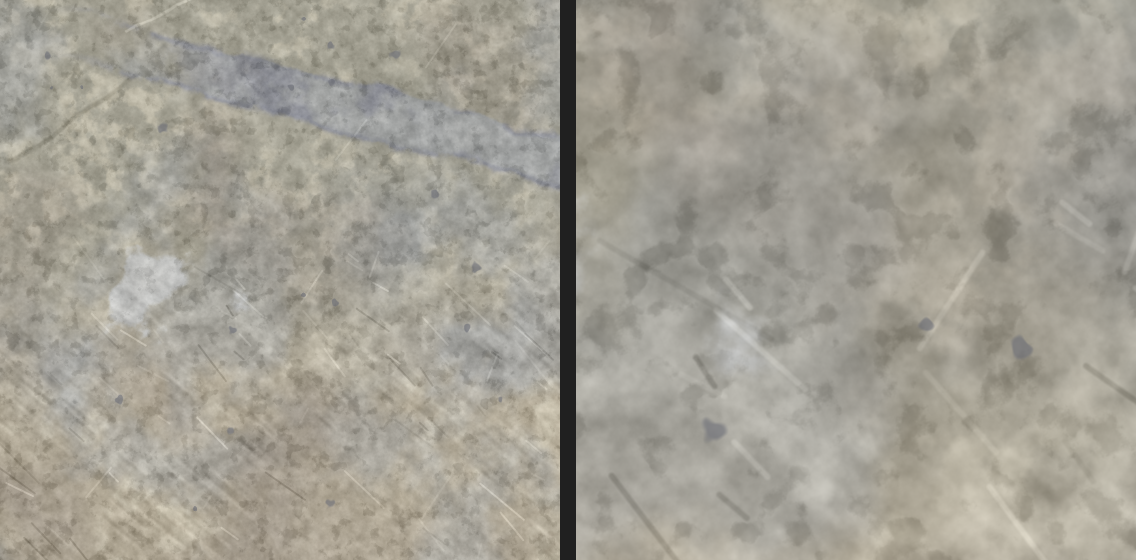
Left: the whole. Right: its middle third, enlarged.
A Shadertoy shader for this texture:

```glsl
// Worn concrete slab with a blue-grey repair band, stains, scuffs and scratches.

float hash(vec2 p) {
    return fract(sin(dot(p, vec2(127.1, 311.7))) * 43758.5);
}

float noise(vec2 p) {
    vec2 i = floor(p), f = fract(p);
    f = f * f * (3.0 - 2.0 * f);
    return mix(mix(hash(i), hash(i + vec2(1, 0)), f.x),
               mix(hash(i + vec2(0, 1)), hash(i + vec2(1, 1)), f.x), f.y);
}

float fbm(vec2 p) {
    float sum = 0.0, amp = 0.516;
    for (int i = 0; i < 5; i++) {
        sum += amp * noise(p);
        p = mat2(1.6, 1.2, -1.2, 1.6) * p + 17.3;
        amp *= 0.5;
    }
    return sum;
}

// Soft elliptical patch, 1 at the centre, rotated by angle.
float blob(vec2 p, vec2 centre, vec2 radius, float angle) {
    float c = cos(angle), s = sin(angle);
    vec2 q = mat2(c, -s, s, c) * (p - centre) / radius;
    return exp(-dot(q, q));
}

// Line between two points, tapering out to the given width.
float stroke(vec2 p, vec2 a, vec2 b, float width) {
    vec2 pa = p - a, ba = b - a;
    float t = clamp(dot(pa, ba) / dot(ba, ba), 0.0, 1.0);
    return 1.0 - smoothstep(width * 0.2, width, length(pa - ba * t));
}

// Scattered short strokes around one direction, below the height top.
float scratches(vec2 p, float count, float seed, float angle, float top, float size) {
    float sum = 0.0;
    for (float i = 0.0; i < count; i++) {
        vec2 id = vec2(i, seed);
        vec2 centre = vec2(hash(id), top * hash(id + 3.7));
        float turn = angle + 0.5 * (hash(id + 8.1) - 0.5);
        vec2 arm = size * (0.2 + pow(hash(id + 5.3), 2.0)) * vec2(cos(turn), sin(turn));
        float strength = 0.3 + 0.7 * hash(id + 1.9);
        sum = max(sum, strength * stroke(p, centre - arm, centre + arm, 0.0028));
    }
    return sum;
}

// Small irregular pits, one possible per grid cell.
float pits(vec2 p, float cells, float chance) {
    vec2 id = floor(p * cells);
    vec2 offset = fract(p * cells) - 0.3 - 0.4 * vec2(hash(id), hash(id + 4.1));
    float radius = 0.06 + 0.12 * hash(id + 9.2);
    float r = length(offset) + 0.12 * (noise(p * cells * 9.0) - 0.5);
    return step(hash(id + 2.6), chance) * (1.0 - smoothstep(radius * 0.5, radius, r));
}

void mainImage(out vec4 fragColor, in vec2 fragCoord) {
    vec2 p = fragCoord / iResolution.xy;
    const vec3 olive = vec3(0.65, 0.64, 0.585), tan_ = vec3(0.725, 0.69, 0.615);
    const vec3 brown = vec3(0.575, 0.54, 0.495), cream = vec3(0.76, 0.735, 0.66);
    const vec3 haze = vec3(0.62, 0.63, 0.635), slate = vec3(0.52, 0.53, 0.575);
    const vec3 chalk = vec3(0.755, 0.76, 0.76);

    float broad = fbm(p * 3.5 + 2.0);
    float medium = fbm(p * 13.0 + 7.0);
    float mottle = fbm(p * 34.0);
    float fine = fbm(p * 75.0 + 31.0);
    vec2 wobble = vec2(medium, fbm(p * 13.0 + 43.0)) - 0.5;
    vec2 warped = p + 0.1 * wobble;

    // Greenish grey at the top, warm tan at the bottom
    float warm = 1.0 - smoothstep(0.2, 0.65, p.y + 0.6 * (broad - 0.5));
    vec3 color = mix(olive, tan_, warm);

    // Pale bloom, cool haze and brown stains
    color = mix(color, cream, 0.6 * smoothstep(0.46, 0.64, mottle) * smoothstep(0.3, 0.6, medium));
    float cool = 0.5 * smoothstep(0.5, 0.7, fbm(p * 5.0 + 61.0));
    cool += 0.6 * blob(warped, vec2(0.69, 0.57), vec2(0.09, 0.13), 0.0);
    cool += 0.5 * blob(warped, vec2(0.83, 0.38), vec2(0.16, 0.06), 0.15);
    cool += 0.5 * blob(warped, vec2(0.13, 0.34), vec2(0.08, 0.09), 0.0);
    color = mix(color, haze, min(cool, 0.75));
    float stain = 0.4 * smoothstep(0.5, 0.72, broad);
    stain += 0.6 * blob(warped, vec2(0.46, 0.1), vec2(0.07, 0.16), -0.2);
    stain += 0.5 * blob(warped, vec2(0.57, 0.25), vec2(0.08, 0.06), 0.4);
    stain += 0.6 * blob(warped, vec2(0.38, 0.69), vec2(0.05, 0.13), 0.0);
    stain += 0.5 * blob(warped, vec2(0.27, 0.31), vec2(0.1, 0.05), -0.7);
    stain += 0.5 * blob(warped, vec2(0.03, 0.1), vec2(0.12, 0.04), -0.7);
    color = mix(color, brown, min(stain, 0.75) * (0.65 + 0.7 * (mottle - 0.3)));

    // Repair band with dark ragged edges, fading out to the left
    float across = p.y - 0.97 + 0.26 * p.x + 0.035 * wobble.y + 0.012 * (mottle - 0.5);
    float edge = abs(across) - 0.043;
    float reach = smoothstep(0.1, 0.42, p.x + 0.5 * (medium - 0.5));
    float inside = 1.0 - smoothstep(-0.004, 0.004, edge);
    color = mix(color, mix(slate, haze, smoothstep(0.3, 0.55, medium)) + 0.015, 0.85 * inside * reach);
    float rim = exp(-pow(edge / 0.006, 2.0)) * smoothstep(0.05, 0.3, p.x);
    color = mix(color, slate, 0.65 * rim * smoothstep(0.25, 0.55, mottle));

    // Chalky scuff with torn edges
    float scuff = blob(p + 0.07 * wobble, vec2(0.265, 0.485), vec2(0.045, 0.1), -0.6);
    scuff += 0.5 * blob(warped, vec2(0.41, 0.48), vec2(0.06, 0.035), -0.5);
    color = mix(color, chalk, 0.85 * smoothstep(0.35, 0.65, scuff + 0.9 * (mottle - 0.5)));

    // Long cracks
    vec2 bent = p + 0.02 * wobble;
    color -= 0.09 * stroke(bent, vec2(-0.02, 0.68), vec2(0.25, 0.87), 0.007) * smoothstep(0.3, 0.6, mottle);
    color += 0.09 * stroke(bent, vec2(0.22, 0.945), vec2(0.35, 1.01), 0.004);

    // Trowel streaks and scratches
    vec2 along = vec2(0.77, -0.64);
    vec2 grain = vec2(dot(p, along), dot(p, vec2(0.64, 0.77)));
    float worn = smoothstep(0.42, 0.62, medium) * (1.0 - smoothstep(0.3, 0.65, p.y));
    color += 0.1 * worn * (noise(grain * vec2(14.0, 150.0)) - 0.5);
    color += 0.11 * scratches(p, 36.0, 11.0, -0.7, 0.55, 0.05);
    color -= 0.11 * scratches(p, 26.0, 23.0, -0.75, 0.5, 0.05);
    color += 0.07 * scratches(p, 12.0, 37.0, 1.1, 1.0, 0.07);

    // Fine mottling, grit and pits
    color += 0.17 * (mottle - 0.5) + 0.16 * (fine - 0.5);
    color -= 0.07 * smoothstep(0.56, 0.72, fbm(p * 60.0 + 5.0));
    color += 0.025 * (noise(p * 260.0) - 0.5);
    color = mix(color, slate * 0.8, 0.6 * pits(p, 16.0, 0.1));
    fragColor = vec4(clamp(color, 0.0, 1.0), 1.0);
}
```
